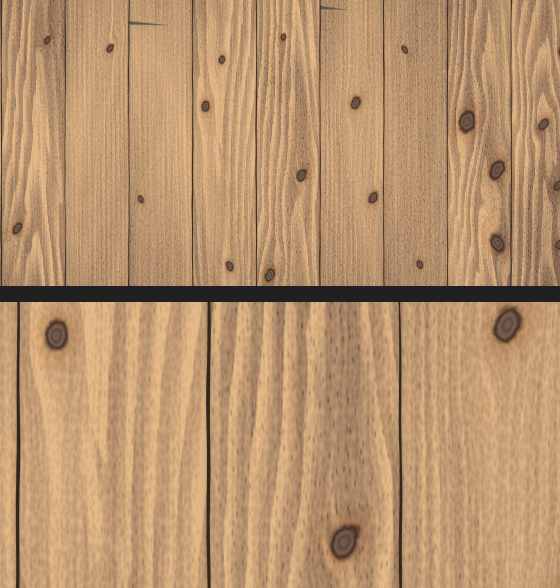
Top: the whole. Bottom: its middle third, enlarged.
This texture is drawn by a Shadertoy shader. Its source:

```glsl
// Weathered pine boards standing side by side, with flowing grain, knots and dark seams.

float hash(vec2 p) {
    vec3 q = fract(p.xyx * 0.1031);
    q += dot(q, q.yzx + 33.33);
    return fract((q.x + q.y) * q.z);
}

// Cellular noise: distance to the nearest scattered point.
float cells(vec2 p) {
    vec2 base = floor(p);
    float nearest = 1.0;
    for (int j = -1; j <= 1; j++)
        for (int i = -1; i <= 1; i++) {
            vec2 cell = base + vec2(i, j);
            vec2 point = cell + vec2(hash(cell), hash(cell + 71.0));
            nearest = min(nearest, length(point - p));
        }
    return nearest;
}

// Layered, self-warped sines, roughly -1 to 1.
float waves(vec2 p) {
    float sum = 0.0, amp = 0.5;
    for (int i = 0; i < 4; i++) {
        p += 1.2 * sin(p.yx * 1.1 + float(i) * 2.1);
        sum += amp * sin(p.x + 0.6 * p.y);
        p = mat2(1.6, 0.9, -0.9, 1.6) * p;
        amp *= 0.55;
    }
    return sum;
}

void mainImage(out vec4 fragColor, in vec2 fragCoord) {
    vec2 p = fragCoord / iResolution.y;
    float px = 1.0 / iResolution.y;

    // Boards
    const float boardWidth = 0.2228;
    float u = (p.x - 0.005) / boardWidth;
    float id = floor(u);
    float x = u - id - 0.5;
    float bold = step(mod(id + 1.0, 4.0), 1.5);
    float seed = hash(vec2(id + 3.0, 7.0));

    // Knots: bend the grain aside and gather the dark discs; the right boards have more
    float grainX = x, knot = 0.0, halo = 0.0, knotTone = 0.0;
    for (int i = 0; i < 4; i++) {
        vec2 key = vec2(id * 5.0 + 20.0, float(i) * 13.0 + 4.0);
        if (hash(key) < (id > 5.0 ? 0.35 : 0.62)) continue;
        vec2 center = vec2(0.7 * hash(key + 1.7) - 0.35,
                           (float(i) + 0.15 + 0.7 * hash(key + 3.1)) / 4.0);
        float radius = 0.009 + 0.009 * hash(key + 5.3);
        if (id == 7.0) radius *= 2.0;
        vec2 q = vec2((x - center.x) * boardWidth, p.y - center.y);
        q.x += 0.8 * (hash(key + 8.9) - 0.5) * q.y;
        float reach = length(q * vec2(1.0, 0.4)) / radius;
        grainX -= q.x / boardWidth * 0.85 * exp(-0.2 * reach * reach);
        float e = length(q * vec2(1.0, 0.75)) / radius
                + 0.12 * waves(q * 90.0 + key);
        float disc = 1.0 - smoothstep(0.7, 1.05 + px / radius, e);
        knot = max(knot, disc);
        knotTone += disc * (0.05 + 0.04 * sin(e * 15.0) - 0.16 * smoothstep(0.5, 0.9, e));
        halo = max(halo, exp(-0.5 * e * e));
    }

    // Growth rings: nested tongues on bold boards, fine straight lines on the others
    float heart = 0.7 * (seed - 0.5);
    float tongues = 8.0 * sqrt((grainX - heart) * (grainX - heart) + 0.012)
                  + (seed > 0.5 ? 2.4 : -2.4) * p.y;
    float rings = mix(14.0 * grainX + 0.5 * p.y, tongues, bold);
    rings += mix(0.4, 0.8, bold) * waves(vec2(grainX * 2.0, p.y * 2.2) + id * 17.0);
    float phase = fract(rings);
    float line = smoothstep(0.2, 0.85, phase) * (1.0 - smoothstep(0.9, 1.0, phase));

    // Long fibres, fine pores and slow stains
    float fibre = cells(vec2(grainX * 42.0 + id * 50.0, p.y * 2.2));
    float threads = cells(vec2(grainX * 24.0 + id * 90.0, p.y * 1.1 + 40.0));
    float pores = cells(p * vec2(230.0, 100.0));
    float stain = waves(vec2(x * 2.2, p.y * 2.2) + id * 31.0 + 5.0);
    float fade = 0.75 + 0.5 * waves(vec2(x * 3.0, p.y * 2.0) + id * 9.0);

    float tone = 0.73 + 0.16 * (seed - 0.5) + mix(0.14, 0.2, bold) * stain;
    tone += mix(0.13, 0.42, bold) * fade * (line - 0.33);
    tone += 0.2 * (fibre - 0.45) + 0.16 * (threads - 0.45) + 0.24 * (pores - 0.45);
    tone -= 0.3 * smoothstep(0.22, 0.05, cells(p * vec2(120.0, 35.0))) * (0.5 - 0.5 * stain);
    tone -= 0.25 * halo;

    // Darker towards the corners
    vec2 off = fragCoord / iResolution.xy - 0.5;
    tone -= 0.55 * dot(off, off) - 0.09;

    vec3 color = mix(vec3(0.40, 0.30, 0.26), vec3(0.87, 0.71, 0.53), clamp(tone, -0.1, 1.06));
    color *= mix(vec3(1.0, 0.99, 0.97), vec3(1.03, 0.86, 0.68), 0.6 * halo);
    color = mix(color, vec3(0.34, 0.26, 0.22) + knotTone, 0.9 * knot);

    // Tapered blue-grey splinter near the top of every third board
    if (mod(id, 3.0) == 2.0) {
        float along = (x + 0.5) / (0.75 - 0.07 * id);
        float height = 0.92 + 0.018 * (id - 2.0);
        float edge = abs(p.y - height + 0.008 * along) - 0.006 * (1.0 - along);
        float splinter = (1.0 - smoothstep(-px, px, edge)) * step(along, 1.0);
        color = mix(color, vec3(0.29, 0.30, 0.27), 0.85 * splinter);
    }

    // Seams: thin uneven gaps with softly shaded edges
    float seam = floor(u + 0.5);
    float wobble = 0.0007 * sin(p.y * 9.0 + seam * 4.0) + 0.0004 * sin(p.y * 41.0 + seam);
    float gap = abs((u - seam) * boardWidth + wobble);
    float halfGap = 0.0015 + 0.0008 * waves(vec2(p.y * 7.0, seam * 2.3));
    color *= 1.0 - 0.16 * exp(-gap * 220.0);
    color = mix(vec3(0.20, 0.15, 0.12), color, smoothstep(halfGap - px * 0.7, halfGap + px * 0.7, gap));

    fragColor = vec4(color, 1.0);
}
```
